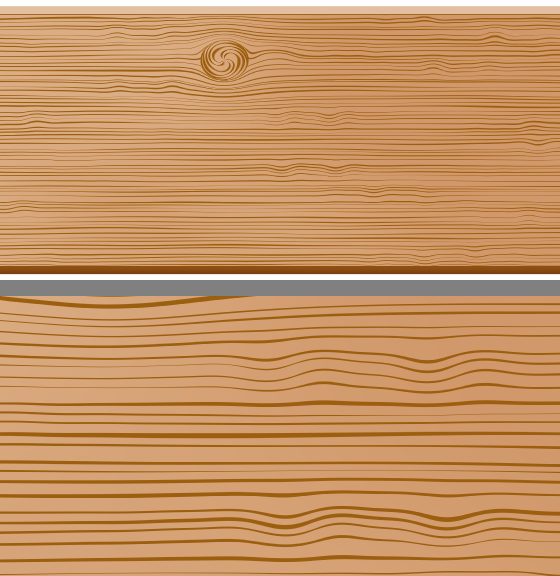
Top, the full canvas; bottom, a detail of the centre.
This texture is drawn by a WebGL 2 fragment shader. Its source:

```glsl
#version 300 es
precision highp float;
// Draws a wooden plank with wavy brown grain, one swirling knot and bevelled long edges.
uniform vec2 u_resolution;
out vec4 fragColor;

float hash(vec2 p) {
    vec3 q = fract(vec3(p.xyx) * vec3(0.1031, 0.1030, 0.0973));
    q += dot(q, q.yzx + 33.33);
    return fract((q.x + q.y) * q.z);
}

// Share of a pixel-wide box covered by a stroke of the given half width
float stroke(float dist, float halfWidth, float px) {
    float hi = min(dist + 0.5 * px, halfWidth);
    float lo = max(dist - 0.5 * px, -halfWidth);
    return clamp((hi - lo) / px, 0.0, 1.0);
}

float above(float y, float edge, float px) {
    return clamp((y - edge) / px + 0.5, 0.0, 1.0);
}

// Scattered patches, one per cell, where the grain ripples
float ripples(vec2 p) {
    vec2 size = vec2(0.5, 0.13);
    vec2 cell = floor(p / size);
    float sum = 0.0;
    for (int j = -1; j <= 1; j++) {
        for (int i = -1; i <= 1; i++) {
            vec2 c = cell + vec2(i, j);
            float h = hash(c + 7.0);
            vec2 centre = (c + vec2(hash(c + 19.0), hash(c + 43.0))) * size;
            vec2 d = (p - centre) / vec2(0.17, 0.032);
            float wave = sin(p.x * mix(16.0, 34.0, h) + h * 40.0)
                       + 0.4 * sin(p.x * 61.0 + h * 90.0);
            sum += 0.009 * h * wave * exp(-dot(d, d));
        }
    }
    return sum;
}

// Spiral arms that wind into rings towards the rim of the knot
float knotSwirl(vec2 d, float radius, float px) {
    float r = max(length(d), 0.002);
    float angle = atan(d.y, d.x);
    float wobble = 0.25 * sin(angle * 3.0 + r * 70.0);
    float t = r / radius;
    float arm = angle * 6.0 / 6.28318 + 4.0 * t * t + wobble;
    float slope = length(vec2(0.95 / r, 8.0 * t / radius));
    float dist = abs(fract(arm) - 0.5) / slope;
    float halfWidth = 0.0026 + 0.0014 * sin(angle * 2.0 - r * 85.0);
    return stroke(dist, halfWidth * smoothstep(0.0, 0.02, r), px);
}

void main() {
    float px = 1.0 / u_resolution.y;
    vec2 p = gl_FragCoord.xy * px;

    // Grain height, parted around the knot and lifted beside it
    float radius = 0.074;
    vec2 d = (p - vec2(0.802, 0.785)) / vec2(1.12, 0.96);
    float r = length(d);
    float part = radius * radius / max(r * r, radius * radius)
               * exp(-8.0 * max(r - radius, 0.0));
    vec2 tail = (d - vec2(0.16, 0.035)) / vec2(0.07, 0.04);
    float ripple = ripples(p);
    float v = p.y - 0.7 * d.y * part - 0.016 * exp(-dot(tail, tail)) + ripple;
    v += 0.002 * sin(p.x * 4.1 + p.y * 17.0) + 0.001 * sin(p.x * 11.0 - p.y * 31.0);
    v += 0.003 * sin(v * 97.0) + 0.0012 * sin(v * 231.0);
    float slope = max(length(vec2(dFdx(v), dFdy(v))) / px, 0.25);

    // One stroke per row, swelling and thinning along its length
    float spacing = 0.0145;
    float row = floor(v / spacing);
    float h = hash(vec2(row, 3.0));
    float k = hash(vec2(row, 11.0));
    float centre = 0.5 + 0.36 * (k - 0.5) + 0.08 * sin(p.x * (3.0 + 4.0 * h) + k * 50.0);
    float dist = abs(fract(v / spacing) - centre) * spacing / slope;
    float swell = sin(p.x * 3.1 + h * 40.0) + 0.6 * sin(p.x * 7.3 + k * 50.0);
    float halfWidth = mix(0.0010, 0.0020, h) + 0.0006 * swell + 0.07 * abs(ripple);
    float grain = stroke(dist, clamp(halfWidth, 0.0003, 0.0034) / sqrt(slope), px);

    // Knot and its uneven rim
    float inside = above(radius, r, px);
    grain = mix(grain, knotSwirl(d, radius, px), inside);
    float rim = 0.0018 + 0.0012 * sin(atan(d.y, d.x) * 2.0 + 1.0);
    grain = max(grain, stroke(abs(r - radius), rim, px));

    // Board tint, paler at the left
    float shade = 0.5 * p.x + 0.14 * sin(p.x * 3.3 + p.y * 4.0) + 0.1 * sin(p.y * 7.0 - p.x * 2.0);
    vec3 wood = mix(vec3(0.86, 0.68, 0.52), vec3(0.82, 0.60, 0.42), smoothstep(0.0, 0.75, shade));
    vec3 color = mix(wood, vec3(0.61, 0.37, 0.06), grain);

    // Pale top bevel, dark bottom edge, white margins
    color = mix(color, vec3(0.89, 0.75, 0.63), above(p.y, 0.948, px));
    color = mix(color, vec3(0.61, 0.37, 0.08), stroke(abs(p.y - 0.948), 0.0016, px));
    vec3 edge = mix(vec3(0.48, 0.25, 0.06), vec3(0.56, 0.31, 0.07), smoothstep(0.021, 0.045, p.y));
    color = mix(edge, color, above(p.y, 0.05, px));
    float board = above(p.y, 0.021, px) * above(0.978, p.y, px);
    fragColor = vec4(mix(vec3(0.995), color, board), 1.0);
}
```
